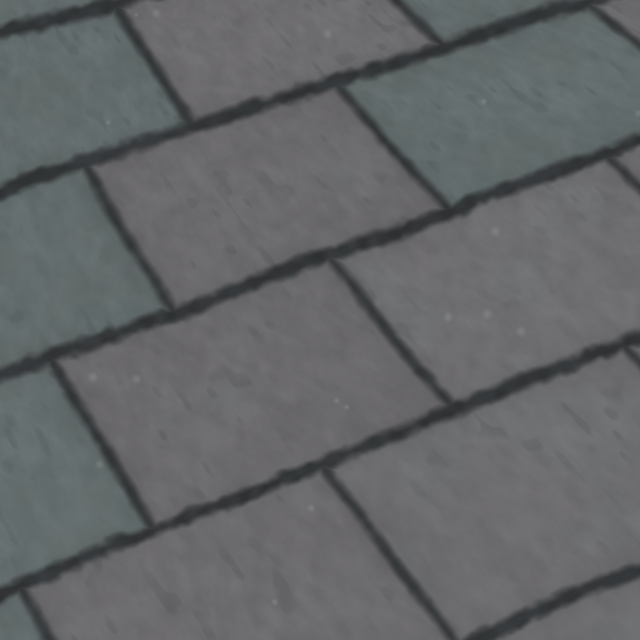
Write a WebGL 1 fragment shader that draws this texture.

```glsl
precision highp float;
// Weathered slate paving in staggered courses, seen obliquely, with dark ragged joints.

uniform vec2 u_resolution;

const vec3 SLATE = vec3(0.432, 0.426, 0.436);
const vec3 TEAL_SLATE = vec3(0.392, 0.428, 0.428);
const vec3 JOINT = vec3(0.195, 0.205, 0.212);
const vec3 FLECK = vec3(0.58, 0.59, 0.59);
const float COURSE_HALF_WIDTH = 0.0105;
const float CROSS_HALF_WIDTH = 0.0075;
const float JOINT_SOFTNESS = 0.0075;
const float RAGGEDNESS = 0.011;
const float STAGGER = 0.445;        // sideways shift per course, in slabs
const float MOTTLE = 0.17;
const float SLAB_VARIATION = 0.045;
const float FLECK_GRID = 17.0;

float hash(vec2 p) {
  return fract(sin(dot(p, vec2(127.1, 311.7))) * 43758.55);
}

float noise(vec2 p) {
  vec2 i = floor(p);
  vec2 f = fract(p);
  f = f * f * (3.0 - 2.0 * f);
  return mix(mix(hash(i), hash(i + vec2(1.0, 0.0)), f.x),
             mix(hash(i + vec2(0.0, 1.0)), hash(i + vec2(1.0, 1.0)), f.x), f.y);
}

float fbm(vec2 p) {
  float sum = 0.0;
  float amp = 0.5;
  for (int i = 0; i < 4; i++) {
    sum += amp * noise(p);
    p = mat2(1.6, 1.2, -1.2, 1.6) * p + 7.3;
    amp *= 0.5;
  }
  return sum / 0.9375;
}

// Sparse pale chips: one random point per cell, most cells left empty.
float flecks(vec2 p) {
  vec2 cell = floor(p);
  float glow = 0.0;
  for (int j = -1; j <= 1; j++) {
    for (int i = -1; i <= 1; i++) {
      vec2 id = cell + vec2(float(i), float(j));
      vec2 center = id + vec2(hash(id + 3.7), hash(id + 8.1));
      float present = step(0.93, hash(id + 21.3));
      float size = mix(0.08, 0.2, hash(id + 5.9));
      glow = max(glow, present * (1.0 - smoothstep(0.0, size, length(p - center))));
    }
  }
  return glow;
}

float band(float dist, float halfWidth) {
  return 1.0 - smoothstep(halfWidth - JOINT_SOFTNESS, halfWidth + JOINT_SOFTNESS, dist);
}

void main() {
  vec2 p = gl_FragCoord.xy / u_resolution;
  float x = p.x;
  float depth = 1.0 - p.y;

  // Course coordinate v: course lines fan out and widen toward the viewer.
  float a = 0.0234 + 0.006 * x;
  float b = 0.268 - 0.052 * x;
  float c = 0.297 - 0.322 * x - depth;
  float courseSize = sqrt(max(b * b - 4.0 * a * c, 0.0001));
  float v = (courseSize - b) / (2.0 * a);

  // Slab coordinate u along each course.
  float slabSize = 0.391 + 0.040 * v;
  float u = (x - 0.130 - 0.126 * v - 0.017 * v * v) / slabSize;

  // Uneven laying, then slab index and distances to the joints.
  float wavyV = v + 0.028 * (noise(p * 13.0) - 0.5);
  float row = floor(wavyV);
  float along = u + STAGGER * row + 0.012 * (noise(p * 11.0 + 40.0) - 0.5);
  vec2 slab = vec2(floor(along), row);
  float courseDist = abs(fract(wavyV + 0.5) - 0.5) * courseSize * 0.935;
  float crossDist = abs(fract(along + 0.5) - 0.5) * slabSize;
  float chips = 0.65 * noise(p * 48.0) + 0.35 * noise(p * 95.0) - 0.5;
  courseDist += RAGGEDNESS * chips;
  crossDist += 0.5 * RAGGEDNESS * chips;

  // Slab tint: alternate columns lean to teal, fading in the nearer courses.
  float teal = mod(slab.x, 2.0) * mix(1.0, 0.15, smoothstep(0.0, 1.0, min(slab.x, slab.y)));
  vec2 grain = vec2(u, v) + hash(slab) * 9.0;
  float patches = fbm(grain * vec2(5.0, 3.5));
  float streaks = fbm(grain * vec2(26.0, 11.0) + 17.0);
  teal = clamp(teal + 0.7 * (patches - 0.5), 0.0, 1.0);
  vec3 color = mix(SLATE, TEAL_SLATE, teal);

  // Mottled surface, dark scratches and pale flecks.
  float relief = 0.5 * (patches - 0.5) + 0.8 * (streaks - 0.5);
  color *= 1.0 + MOTTLE * relief + SLAB_VARIATION * (hash(slab + 4.0) - 0.5);
  float scratch = smoothstep(0.68, 0.86, noise(grain * vec2(34.0, 9.0) + 60.0));
  color *= 1.0 - 0.07 * scratch * smoothstep(0.45, 0.65, patches);
  color = mix(color, FLECK, 0.4 * flecks(p * FLECK_GRID));

  // Soft grime beside the joints, then the joints themselves.
  color *= 1.0 - 0.13 * exp(-max(min(courseDist, crossDist), 0.0) / 0.014);
  float joint = max(band(courseDist, COURSE_HALF_WIDTH),
                    0.92 * band(crossDist, CROSS_HALF_WIDTH));
  vec3 mortar = JOINT * (0.9 + 0.25 * noise(p * 60.0 + 12.0));
  color = mix(color, mortar, joint);

  gl_FragColor = vec4(color, 1.0);
}
```
